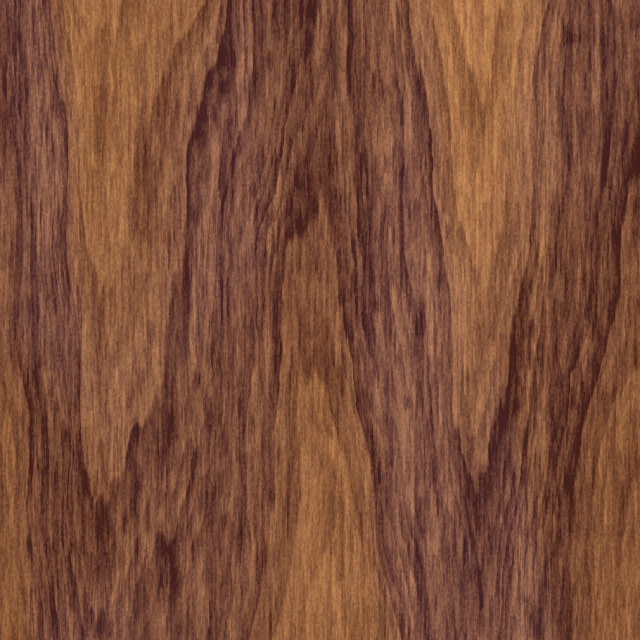
Write a WebGL 2 fragment shader that draws this texture.

```glsl
#version 300 es
precision highp float;

uniform vec2 u_resolution;
out vec4 fragColor;

vec3 hash3(vec2 cell) {
  vec3 q = fract(cell.xyx * vec3(0.1031, 0.1030, 0.0973));
  q += dot(q, q.yxz + 33.33);
  return fract((q.xxy + q.yzz) * q.zyx);
}

// Soft cellular noise: random cell values blended by distance, 0 to 1
float cellNoise(vec2 p) {
  vec2 base = floor(p);
  vec2 sum = vec2(0.0);
  for (int j = -1; j <= 1; j++) {
    for (int i = -1; i <= 1; i++) {
      vec2 cell = base + vec2(i, j);
      vec3 rnd = hash3(cell + 57.0);
      vec2 d = cell + 0.15 + 0.7 * rnd.xy - p;
      float weight = exp(-7.0 * dot(d, d));
      sum += vec2(rnd.z, 1.0) * weight;
    }
  }
  return sum.x / sum.y;
}

// Signed noise stretched along the grain
float fibre(vec2 p, float across, float along) {
  return cellNoise(p * vec2(across, along)) - 0.5;
}

// Growth field: alternating arches and troughs, zero between them
float growthField(vec2 p) {
  p.x += 0.007 * sin(p.y * 7.0 + p.x * 8.0) + 0.004 * sin(p.y * 17.0 - p.x * 23.0);
  p.x += 0.007 * fibre(p, 18.0, 9.0) + 0.003 * fibre(p, 40.0, 45.0);
  float bump = (p.x - 0.16) / 0.12;
  float phase = 12.566 * p.x - 3.1416 + 1.13 * exp(-bump * bump);
  float arch = 0.86 * (cos(phase) + 0.07 * cos(3.0 * phase));
  float ragged = 0.24 * fibre(p, 8.0, 3.0) + 0.10 * fibre(p, 34.0, 4.0)
               + 0.05 * fibre(p, 130.0, 7.0);
  return arch + p.y - 0.5 + ragged;
}

// Dark late wood: slow build-up, then a crisp edge
float lateWood(float t, float start) {
  return smoothstep(start, 0.9, t) * (1.0 - smoothstep(0.9, 1.0, t));
}

void main() {
  vec2 p = gl_FragCoord.xy / u_resolution;
  float field = growthField(p);
  float depth = sqrt(field * field + 0.003);
  float heart = smoothstep(0.35, 1.25, depth);

  // Broad rings and the finer lines between them
  float ring = depth / 0.33;
  float broad = lateWood(fract(ring), 0.3) * (0.75 + 0.25 * sin(floor(ring) * 2.2 - 0.6));
  broad *= 0.75 + 0.9 * fibre(p, 9.0, 5.0);
  float fine = lateWood(fract(ring * 3.0 + 0.5 * fibre(p, 12.0, 3.0)), 0.1);
  fine *= mix(1.0, 0.35, heart) * (0.8 + fibre(p, 15.0, 6.0));

  // Overall light and shade
  float tone = 0.50 + 0.23 * heart - 0.40 * broad - 0.20 * fine;
  tone += 0.12 * exp(-pow((p.x - 0.74) / 0.13, 2.0)) * smoothstep(0.1, 0.8, p.y);
  tone -= 0.10 * smoothstep(0.36, 0.5, abs(p.x - 0.5));
  tone += 0.20 * fibre(p, 6.0, 2.0);

  // Long streaks, curled figure, short pores and dusty grain
  float side = 1.0 - 0.65 * heart;
  tone += side * (0.30 * fibre(p, 65.0, 3.0) + 0.20 * fibre(p + 0.3, 120.0, 32.0));
  tone += 0.26 * fibre(p, 210.0, 12.0) + 0.24 * fibre(p, 370.0, 45.0);
  tone += 0.20 * fibre(p, 390.0, 240.0);
  float pore = smoothstep(0.68, 0.88, cellNoise(p * vec2(240.0, 26.0) + 9.0));
  tone -= 0.20 * pore * side;

  // Small knot
  vec2 knot = (p - vec2(0.895, 0.94)) / vec2(0.010, 0.014);
  tone -= 0.5 * exp(-dot(knot, knot));

  vec3 color = mix(vec3(0.31, 0.16, 0.125), vec3(0.73, 0.51, 0.34), clamp(tone, -0.1, 1.15));

  // Mauve cast in the outer wood, amber in the heart
  float mauve = (1.0 - heart) * smoothstep(0.4, 0.75, cellNoise(p * vec2(5.0, 2.0) + 3.0));
  color += mauve * vec3(0.0, 0.005, 0.035) + heart * vec3(0.012, 0.003, -0.018);
  fragColor = vec4(color, 1.0);
}
```
